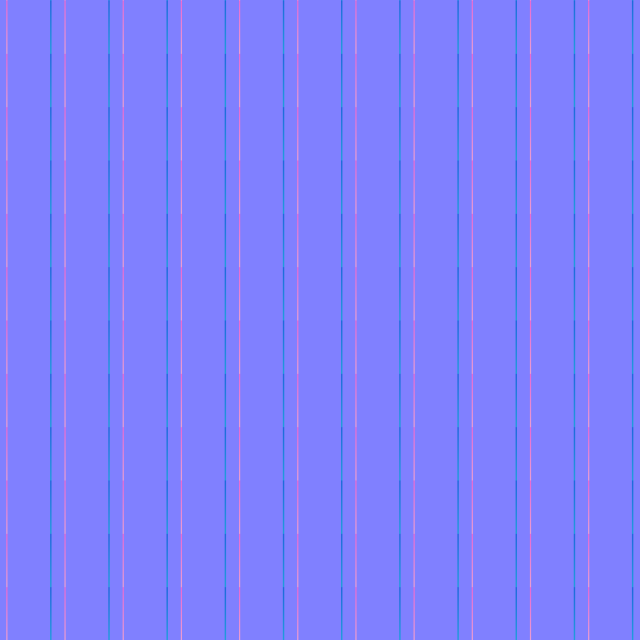
Write a WebGL 2 fragment shader that draws this texture map.

```glsl
#version 300 es
precision highp float;

uniform vec2 u_resolution;
out vec4 fragColor;

const vec2 REPEATS = vec2(11.0, 12.0);

// Share of the pixel footprint covered by a vertical band
float bandCoverage(float x, float center, float width, float footprint) {
    float left = max(x - 0.5 * footprint, center - 0.5 * width);
    float right = min(x + 0.5 * footprint, center + 0.5 * width);
    return clamp((right - left) / footprint, 0.0, 1.0);
}

void main() {
    vec2 cell = fract(gl_FragCoord.xy / u_resolution * REPEATS);
    vec2 footprint = REPEATS / u_resolution;

    // Vertical tilt ramps along each cell, with a softened reset at its top
    float ramp = min(cell.y, (1.0 - cell.y) / footprint.y);
    float tilt = mix(0.62, 0.41, ramp);

    vec3 flatNormal = vec3(0.5, 0.5, 1.0);
    vec3 rightSlope = vec3(0.92, tilt, 0.82);
    vec3 leftSlope = vec3(0.12, tilt, 0.86);

    // Narrow bevels on either side of the wide flat strip
    float rightBevel = bandCoverage(cell.x, 0.118, 0.021, footprint.x);
    float leftBevel = bandCoverage(cell.x, 0.8735, 0.0245, footprint.x);

    vec3 color = mix(flatNormal, rightSlope, rightBevel);
    color = mix(color, leftSlope, leftBevel);
    fragColor = vec4(color, 1.0);
}
```
